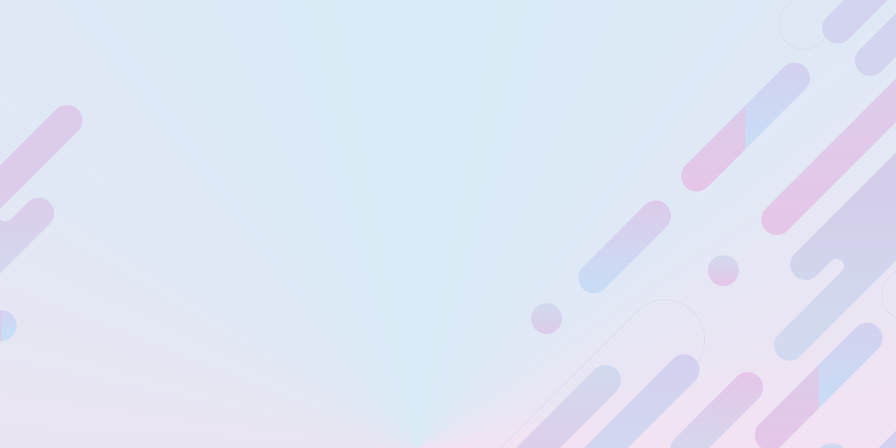
Reproduce this background procedurally as a WebGL 1 fragment shader.

```glsl
precision highp float;

uniform vec2 u_resolution;

// Lengths are fractions of the canvas height
const float RADIUS = 0.0345;
const float LANE = 0.0508;
const float GAP = 0.0165;
const vec2 DIAGONAL = vec2(0.70711, 0.70711);

const vec3 PINK = vec3(0.90, 0.775, 0.91);
const vec3 ROSE = vec3(0.865, 0.795, 0.92);
const vec3 LILAC = vec3(0.83, 0.82, 0.94);
const vec3 HAZE = vec3(0.82, 0.855, 0.94);
const vec3 SKY = vec3(0.78, 0.87, 0.965);
const vec3 LINE = vec3(0.82, 0.82, 0.91);

float coverage(float dist) {
  return clamp(0.5 - dist * u_resolution.y, 0.0, 1.0);
}

// Coordinates along and across a unit direction
vec2 align(vec2 v, vec2 dir) {
  return vec2(dot(v, dir), dot(v, vec2(-dir.y, dir.x)));
}

// Diagonal capsule rising from its lower end
float capsule(vec2 p, vec2 low, float len, float radius) {
  vec2 q = align(p - low, DIAGONAL);
  q.x -= clamp(q.x, 0.0, len);
  return length(q) - radius;
}

// Half-infinite bar beginning at a rounded cap
float bar(vec2 q, float start, float lane) {
  return length(vec2(min(q.x - start, 0.0), q.y - lane)) - RADIUS;
}

// Two parallel bars merging beyond a rounded gap
float fork(vec2 p, vec2 gapEnd, vec2 dir, float leftReach, float rightReach) {
  vec2 q = align(p - gapEnd, dir);
  float web = max(max(-q.x, abs(q.y) - LANE), GAP - length(q));
  float bars = min(bar(q, -leftReach, LANE), bar(q, -rightReach, -LANE));
  return min(web, bars);
}

// Height within a capsule, from 0 at the bottom to 1 at the top
float rise(vec2 p, vec2 low, float len) {
  return clamp((p.y - low.y + RADIUS) / (len * DIAGONAL.y + 2.0 * RADIUS), 0.0, 1.0);
}

vec3 pill(vec3 base, vec2 p, vec2 low, float len, vec3 bottom, vec3 top) {
  vec3 fill = mix(bottom, top, rise(p, low, len));
  return mix(base, fill, coverage(capsule(p, low, len, RADIUS)));
}

// Capsule with a vertical seam between two gradients
vec3 splitPill(vec3 base, vec2 p, vec2 low, float len, float seam) {
  float t = rise(p, low, len);
  vec3 warm = mix(PINK, ROSE, min(t / 0.6, 1.0));
  vec3 cool = mix(SKY, LILAC, clamp((t - 0.3) / 0.7, 0.0, 1.0));
  vec3 fill = mix(warm, cool, coverage(seam - p.x));
  return mix(base, fill, coverage(capsule(p, low, len, RADIUS)));
}

vec3 outline(vec3 base, vec2 p, vec2 low, float len, float radius) {
  float dist = abs(capsule(p, low, len, radius)) - 0.0008;
  return mix(base, LINE, 0.55 * coverage(dist));
}

// Soft fan of colour opening from a point on the lower edge
vec3 backdrop(vec2 p, vec2 center) {
  vec2 q = p - center;
  float turn = atan(abs(q.x), max(q.y, 0.0001)) / 1.5708;
  vec3 side = mix(vec3(0.92, 0.895, 0.95), vec3(0.953, 0.888, 0.95), step(0.0, q.x));
  vec3 color = mix(vec3(0.847, 0.922, 0.967), vec3(0.872, 0.914, 0.962), min(turn * 2.0, 1.0));
  return mix(color, side, max(turn * 2.0 - 1.0, 0.0));
}

void main() {
  vec2 p = gl_FragCoord.xy / u_resolution.y;
  vec3 color = backdrop(p, vec2(0.93, 0.0));

  // Thin outlines
  color = outline(color, p, vec2(1.794, 0.945), 0.5, 0.055);
  color = outline(color, p, vec2(1.084, -0.158), 0.566, 0.0885);
  color = outline(color, p, vec2(2.023, 0.341), 0.3, 0.055);

  // Forked bars at both sides
  float leftFork = fork(p, vec2(0.012, 0.522), -DIAGONAL, 0.054, 0.245);
  color = mix(color, mix(HAZE, ROSE, smoothstep(0.3, 0.64, p.y)), coverage(leftFork));
  float rightFork = fork(p, vec2(1.867, 0.406), DIAGONAL, 0.046, 0.199);
  color = mix(color, mix(HAZE, vec3(0.83, 0.80, 0.92), smoothstep(0.2, 0.65, p.y)), coverage(rightFork));

  // Staggered pair in the upper corner
  for (int i = 0; i < 2; i++) {
    vec2 low = vec2(1.87, 0.9375) + float(i) * vec2(0.073, -0.0725);
    color = pill(color, p, low, 0.4, mix(HAZE, LILAC, 0.6), LILAC);
  }

  // Gradient bars
  color = pill(color, p, vec2(1.734, 0.510), 0.6, PINK, mix(ROSE, LILAC, 0.4));
  color = pill(color, p, vec2(1.3255, 0.380), 0.195, SKY, ROSE);
  color = pill(color, p, vec2(1.1016, -0.099), 0.3536, PINK, HAZE);
  color = pill(color, p, vec2(1.277, -0.0755), 0.3536, HAZE, LILAC);
  color = pill(color, p, vec2(1.531, -0.003), 0.195, HAZE, PINK);
  color = pill(color, p, vec2(1.95, -0.06), 0.11, LILAC, LILAC);
  color = splitPill(color, p, vec2(1.555, 0.607), 0.309, 1.664);
  color = splitPill(color, p, vec2(1.719, 0.0286), 0.306, 1.828);

  // Dots
  color = pill(color, p, vec2(1.6146, 0.396), 0.0, PINK, HAZE);
  color = pill(color, p, vec2(1.220, 0.289), 0.0, ROSE, HAZE);
  color = pill(color, p, vec2(1.857, -0.0235), 0.0, LILAC, HAZE);
  color = splitPill(color, p, vec2(0.0026, 0.2734), 0.0, 0.003);

  gl_FragColor = vec4(color, 1.0);
}
```
